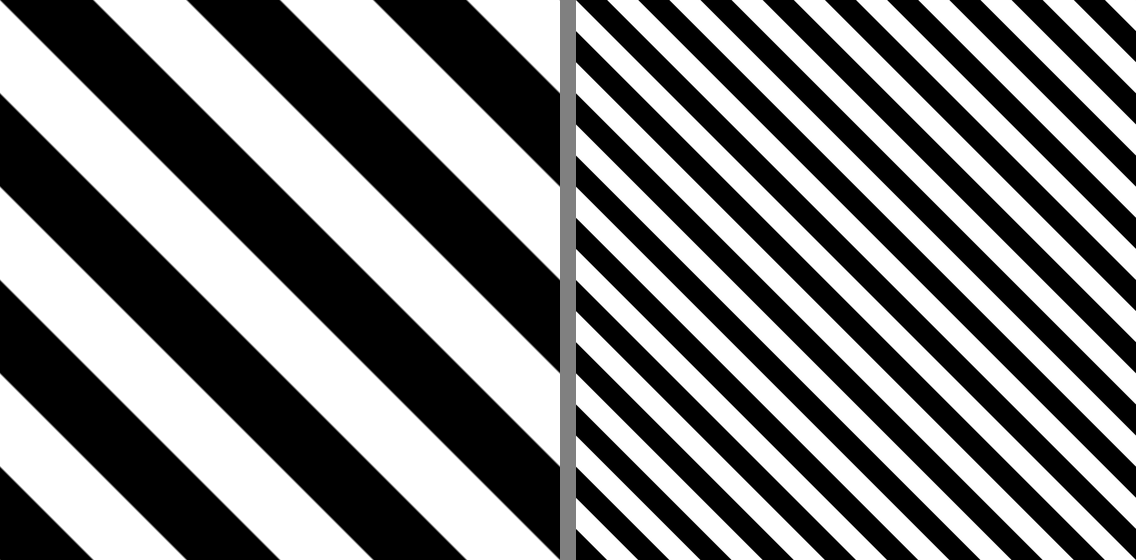
Left: one tile. Right: repeated 3 by 3.
Reproduce this pattern procedurally as a Shadertoy shader.

```glsl
// Seamless black and white diagonal stripes falling from upper left to lower right.
#define REPEATS 3.0         // whole stripe pairs across and down
#define DARK_SHARE 0.5      // dark part of each pair
#define EDGE_SOFTNESS 0.0022 // half width of the edge blend, in canvas units
#define DARK_COLOR vec3(0.0)
#define LIGHT_COLOR vec3(1.0)

// Signed distance to the nearest stripe edge, negative inside the dark stripe
float stripeDistance(vec2 uv) {
    float phase = REPEATS * (uv.x + uv.y) - 0.5 * DARK_SHARE;
    float fromCentre = abs(fract(phase + 0.5) - 0.5);
    return (fromCentre - 0.5 * DARK_SHARE) / (REPEATS * sqrt(2.0));
}

void mainImage(out vec4 fragColor, in vec2 fragCoord) {
    vec2 uv = fragCoord / iResolution.xy;

    // Blend over the soft edge, never narrower than a pixel
    float pixel = 1.0 / min(iResolution.x, iResolution.y);
    float softness = max(EDGE_SOFTNESS, 0.7 * pixel);
    float light = smoothstep(-softness, softness, stripeDistance(uv));

    fragColor = vec4(mix(DARK_COLOR, LIGHT_COLOR, light), 1.0);
}
```
